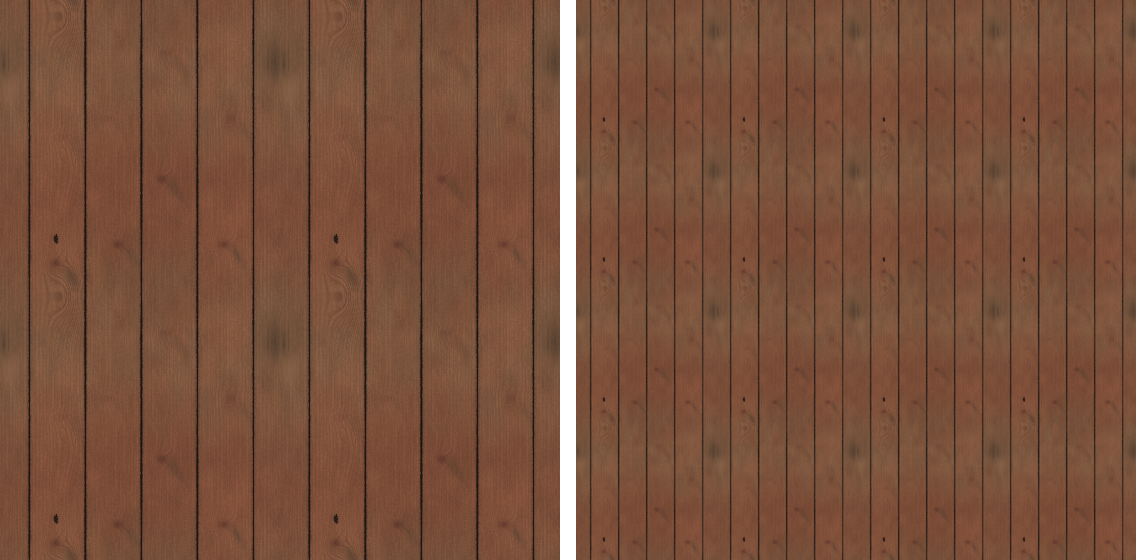
Left: one tile. Right: repeated 2 by 2.
This texture is drawn by a three.js fragment shader. Its source:

```glsl
// Weathered red-brown boards, five upright planks per tile, tile repeated 2 x 2.
// Grain is a set of lines across each plank, bent by soft bumps around knots;
// layered sines and vertically wrapping noise add streaks, stains and wear.
varying vec2 vUv;

#define REPEATS 2.0
#define PLANKS 5.0
#define FIRST_JOINT 0.105
#define GAP 0.006
#define GRAIN_LINES 18.0
#define WOOD vec3(0.498, 0.320, 0.227)
#define WORN vec3(0.492, 0.355, 0.260)
#define RED vec3(0.482, 0.292, 0.212)
#define GRAIN_DARK vec3(0.300, 0.195, 0.150)
#define KNOT vec3(0.320, 0.175, 0.150)
#define STAIN vec3(0.270, 0.225, 0.175)
#define GAP_COLOR vec3(0.110, 0.090, 0.085)

const float TAU = 6.2831853;

float hash(vec2 p) {
  p = fract(p * vec2(0.1031, 0.1173));
  p += dot(p, p.yx + 33.33);
  return fract((p.x + p.y) * p.x * 17.0);
}

// Value noise that wraps after `rows` cells along y
float noise(vec2 p, float rows) {
  vec2 i = floor(p), f = fract(p);
  f = f * f * (3.0 - 2.0 * f);
  float y0 = mod(i.y, rows), y1 = mod(i.y + 1.0, rows);
  float low = mix(hash(vec2(i.x, y0)), hash(vec2(i.x + 1.0, y0)), f.x);
  float high = mix(hash(vec2(i.x, y1)), hash(vec2(i.x + 1.0, y1)), f.x);
  return mix(low, high, f.y);
}

// Layered sines that wrap along the plank
float waves(float v, float seed) {
  return 0.5 * sin(TAU * (v + seed)) + 0.3 * sin(TAU * (2.0 * v + seed * 2.3))
       + 0.2 * sin(TAU * (5.0 * v + seed * 4.1));
}

// Soft elliptical spot
float spot(vec2 d, vec2 size) {
  d /= size;
  return exp(-dot(d, d));
}

// Offset from a point on the plank, wrapped along its length
vec2 wrapFrom(vec2 p, vec2 center) {
  return vec2(p.x - center.x, fract(p.y - center.y + 0.5) - 0.5);
}

void main() {
  vec2 tile = vUv * REPEATS;
  float across = (tile.x - FIRST_JOINT) * PLANKS;
  float id = mod(floor(across), PLANKS);
  vec2 p = vec2(fract(across), fract(tile.y));
  float seed = hash(vec2(id + 3.0, 7.0));
  float firstPlank = 1.0 - step(0.5, id);
  float lastPlank = step(3.5, id);

  // Knots and arches bend the grain
  float grainX = p.x + 0.006 * waves(p.y, seed);
  float core = 0.0, halo = 0.0, smear = 0.0, arches = 0.0;
  float knotY = 0.06 + 0.30 * exp(-1.5 * (id - 2.0) * (id - 2.0));
  for (int k = 0; k < 2; k++) {
    float n = float(k);
    float strength = (1.0 - 0.6 * n) * (1.0 - 0.9 * lastPlank);
    vec2 center = vec2(0.47 + 0.12 * sin(id * 2.1 + n * 1.7), knotY + 0.45 * n);
    vec2 d = wrapFrom(p, center);
    float bump = spot(d, vec2(0.20, 0.030));
    float arch = spot(d - vec2(0.20, -0.12), vec2(0.28, 0.11)) * firstPlank;
    grainX += strength * (0.18 * bump - 0.36 * arch);
    core += strength * spot(d, vec2(0.09, 0.014));
    halo += strength * spot(d, vec2(0.32, 0.045));
    arches += strength * arch;
    vec2 s = d - vec2(0.26, -0.045);
    s.x += s.y * 2.5;
    smear += strength * spot(s, vec2(0.09, 0.040));
  }

  // Long streaks, fine fibre, short flecks and broad patches
  float streak = noise(vec2(grainX * 30.0 + id * 57.0, p.y * 5.0), 5.0);
  float fibre = noise(vec2(p.x * 56.0 + id * 91.0, p.y * 40.0), 40.0);
  float fleck = noise(vec2(p.x * 54.0 + id * 73.0, p.y * 256.0), 256.0);
  float patches = noise(vec2(p.x * 3.0 + id * 11.0, p.y * 9.0), 9.0);
  float blotch = noise(vec2(p.x * 5.0 + id * 29.0 + 7.0, p.y * 14.0), 14.0);

  // Plank tone: greyer upper half, redder lower half, uneven shade
  float weather = 0.5 + 0.5 * sin(TAU * (p.y - 0.5 + 0.16 * (seed - 0.5)));
  float worn = weather * (0.10 + 0.75 * patches) + 0.22 * lastPlank + 0.12 * waves(p.y, seed + 0.3);
  vec3 color = mix(WOOD, RED, clamp(0.75 - 0.8 * weather + 0.5 * (seed - 0.5), 0.0, 1.0));
  color = mix(color, WORN, clamp(worn, 0.0, 0.85));
  color = mix(color, RED, 0.35 * clamp(halo, 0.0, 1.0));
  color *= 1.0 + 0.025 * sin(id * 2.4 + 1.0) + 0.03 * waves(p.y, seed + 0.6) + 0.09 * (blotch - 0.5);

  // Thin grain lines of uneven spacing, broken along their length
  float phase = grainX * GRAIN_LINES * TAU + 1.6 * sin(grainX * 17.0 + id * 3.0);
  float line = smoothstep(0.45, 0.98, 0.5 + 0.5 * sin(phase));
  float broken = 0.35 + 0.65 * smoothstep(0.25, 0.65, 0.6 * fibre + 0.4 * fleck);
  float lineStrength = 0.04 + 0.30 * streak * streak + 0.08 * clamp(halo, 0.0, 1.0);
  color = mix(color, GRAIN_DARK, line * (lineStrength * broken + 0.25 * arches));
  color *= 1.0 + 0.07 * (streak - 0.5) + 0.07 * (fibre - 0.5) + 0.10 * (fleck - 0.5);

  // Knots, smears, a grey stain with a pale patch, and one ragged crack
  color = mix(color, KNOT, 0.55 * clamp(core, 0.0, 1.0));
  color = mix(color, STAIN, clamp(smear, 0.0, 1.0) * (0.12 + 0.5 * streak));
  float stain = spot(wrapFrom(p, vec2(0.40, 0.77)), vec2(0.27, 0.07));
  color = mix(color, STAIN, lastPlank * stain * (0.05 + 0.8 * streak * (0.5 + fleck)));
  float pale = spot(wrapFrom(p, vec2(0.68, 0.68)), vec2(0.24, 0.05));
  color = mix(color, WORN * 1.10, lastPlank * pale * (0.2 + 0.7 * streak));
  vec2 c = wrapFrom(p, vec2(0.48, 0.148));
  float crack = spot(c, vec2(0.055, 0.020)) * (0.2 + 0.7 * fibre + 0.6 * fleck);
  color = mix(color, GAP_COLOR, firstPlank * 0.9 * smoothstep(0.35, 0.6, crack));

  // Joints: soft shade, then a dark gap of slightly varying width
  float joint = mod(floor(across + 0.5), PLANKS);
  float edge = min(p.x, 1.0 - p.x) + 0.006 * (fleck - 0.5);
  float width = GAP * (0.6 + 0.9 * hash(vec2(joint + 5.0, 2.0)) + 0.5 * waves(p.y, joint * 0.37));
  color *= mix(0.86, 1.0, smoothstep(0.0, 0.07, edge));
  color = mix(GAP_COLOR, color, smoothstep(width, width + 0.017, edge));

  gl_FragColor = vec4(color, 1.0);
}
```
